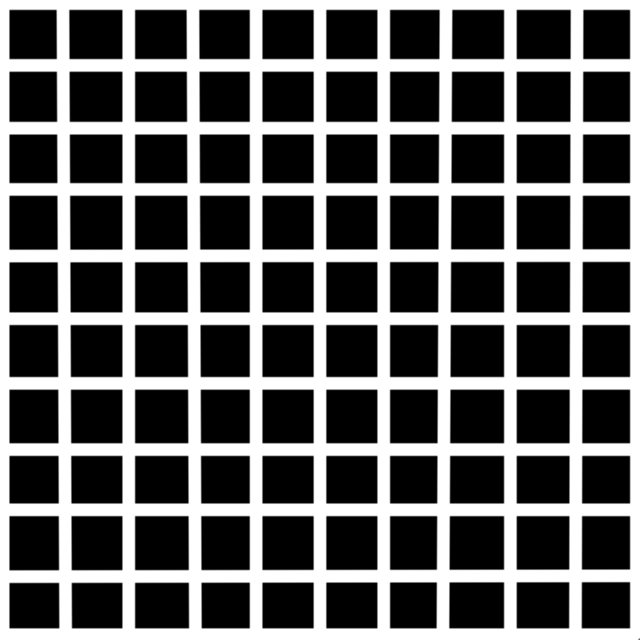
A three.js fragment shader for this pattern:

```glsl
// Ten by ten black blocks parted by a slightly uneven, leaning white grid.
varying vec2 vUv;

const float PITCH = 0.1;
const float HALF_GAP = 0.0099;
const float SOFTNESS = 0.0018;
const vec3 PAPER = vec3(1.0);
const vec3 INK = vec3(0.0);
const vec3 SPECK = vec3(0.35);

// Soft step centred on the edge where distance is zero.
float softEdge(float distance) {
  return smoothstep(-SOFTNESS, SOFTNESS, distance);
}

// Signed distance to the nearest of nine gaps; positive within a block.
// Each gap has its own shift from the even pitch and its own lean.
float gapDistance(float across, float along, mat3 shift, mat3 lean) {
  float nearest = 1.0;
  for (int i = 0; i < 3; i++) {
    for (int j = 0; j < 3; j++) {
      float evenCentre = PITCH * float(3 * i + j + 1);
      float centre = evenCentre + shift[i][j] + lean[i][j] * (0.5 - along);
      nearest = min(nearest, abs(across - centre) - HALF_GAP);
    }
  }
  return nearest;
}

// Signed distance to the outer margins; positive between them.
float marginDistance(float across, float low, float high) {
  return min(across - low, high - across);
}

void main() {
  // Hand-ruled irregularity, listed left to right and bottom to top.
  mat3 columnShift = mat3(0.0005, 0.0012, 0.0034,
                          0.0002, 0.0, -0.0004,
                          -0.0055, -0.0025, 0.0004);
  mat3 columnLean = mat3(0.0043, 0.0, 0.0039,
                         0.0, 0.0, 0.0,
                         -0.0049, 0.0, -0.0026);
  mat3 rowShift = mat3(-0.0004, 0.0034, -0.0025,
                       0.001, 0.002, 0.0003,
                       0.004, -0.0003, -0.0022);
  mat3 rowLean = mat3(-0.0013, 0.0, 0.0,
                      0.0, 0.0, -0.0007,
                      0.0, 0.0, 0.0);

  // Blocks: ink wherever both axes are clear of gaps and margins.
  float columns = min(gapDistance(vUv.x, vUv.y, columnShift, columnLean),
                      marginDistance(vUv.x, 0.0148, 0.9845));
  float rows = min(gapDistance(vUv.y, vUv.x, rowShift, rowLean),
                   marginDistance(vUv.y, 0.0182, 0.9845));
  vec3 colour = mix(PAPER, INK, softEdge(columns) * softEdge(rows));

  // Faint worn speck in the lower right corner.
  float speck = softEdge(0.0025 - length(vUv - vec2(1.0, 0.0)));
  colour = mix(colour, SPECK, speck);

  gl_FragColor = vec4(colour, 1.0);
}
```
